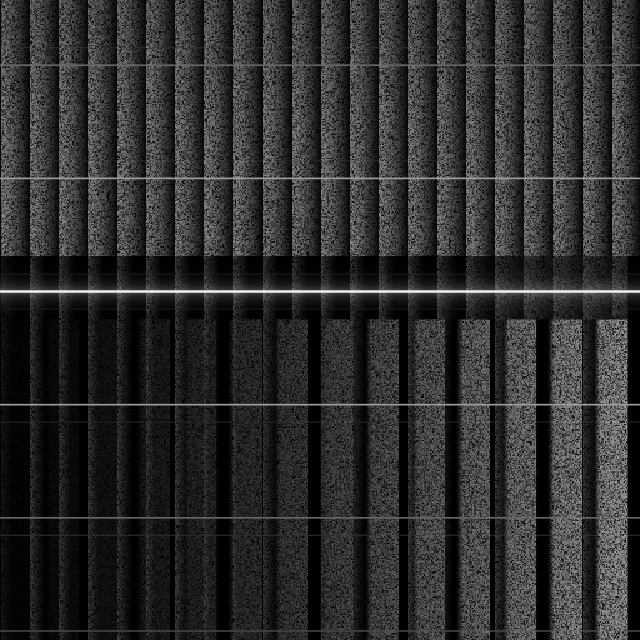
This pattern is drawn by a WebGL 1 fragment shader. Its source:

```glsl
precision highp float;
// Grainy grey columns fading sideways in two rhythms, crossed by bright scan lines.

uniform vec2 u_resolution;

float hash(vec2 p) {
  vec3 q = fract(vec3(p.xyx) * 0.1031);
  q += dot(q, q.yzx + 33.33);
  return fract((q.x + q.y) * q.z);
}

// Antialiased coverage of a stroke at distance d from its centre
float stroke(float d, float halfWidth) {
  return clamp((halfWidth - abs(d)) * u_resolution.y + 0.5, 0.0, 1.0);
}

// Antialiased step along one axis
float edge(float at, float v) {
  return clamp((v - at) * u_resolution.y + 0.5, 0.0, 1.0);
}

// 22 columns, bright on the left and fading to the right
float upperColumns(vec2 uv) {
  float x = fract((uv.x - 0.0012) * 22.0);
  return 0.54 * (1.0 - 0.95 * pow(x, 1.6)) * mix(1.0, 0.87, smoothstep(0.75, 1.0, uv.y));
}

// Dim remains of the same columns, wider towards the right for the strip
float dimColumns(vec2 uv, float strip) {
  float x = fract((uv.x - 0.0012) * 22.0);
  float reach = mix(0.55, 1.6, strip * smoothstep(0.65, 0.9, uv.x));
  float fade = pow(max(1.0 - x / reach, 0.0), 1.2);
  float firstColumn = mix(0.4, 1.0, step(0.0465, uv.x));
  return 0.26 * fade * firstColumn * (1.0 - edge(0.9805, uv.x));
}

// 14 columns, hard on the right, soft on the left, brighter across the canvas
float lowerColumns(vec2 uv) {
  float cell = uv.x * 14.0 + 0.273;
  float x = fract(cell);
  float band = smoothstep(0.24, 0.42, x) * mix(0.88, 1.0, x);
  float level = 0.62 * pow(min((floor(cell) + 1.0) / 14.0, 1.0), 1.3);
  return band * level * (1.0 - edge(0.9805, uv.x));
}

void main() {
  vec2 uv = gl_FragCoord.xy / u_resolution;

  // Columns in three zones: top, strip and bottom
  float top = edge(0.6, uv.y);
  float bottom = 1.0 - edge(0.501, uv.y);
  float strip = (1.0 - top) * (1.0 - bottom);
  float tone = dimColumns(uv, strip);
  tone = max(tone, lowerColumns(uv) * bottom);
  tone = mix(tone, upperColumns(uv), top);

  // Fine grain
  float grain = hash(floor(uv * 512.0));
  tone *= sqrt(grain);

  // Glow around the main line
  float offset = uv.y - 0.5445;
  float d = abs(offset);
  tone += 0.27 * exp(-d / 0.011) * (1.0 - smoothstep(0.02, 0.045, d));

  // Evenly spaced lines, weaker away from the main one, each with a faint echo
  for (int i = 0; i < 4; i++) {
    float k = float(i);
    float level = 0.95 * exp(-0.43 * k);
    float halfWidth = i == 0 ? 0.0019 : 0.0013;
    tone = mix(tone, max(tone, level), stroke(d - k * 0.1768, halfWidth));
    float echo = 0.1 + 0.035 * k;
    tone = mix(tone, max(tone, echo), stroke(d - k * 0.1768 - 0.0273, 0.0009));
  }

  gl_FragColor = vec4(vec3(clamp(tone, 0.0, 1.0)), 1.0);
}
```
